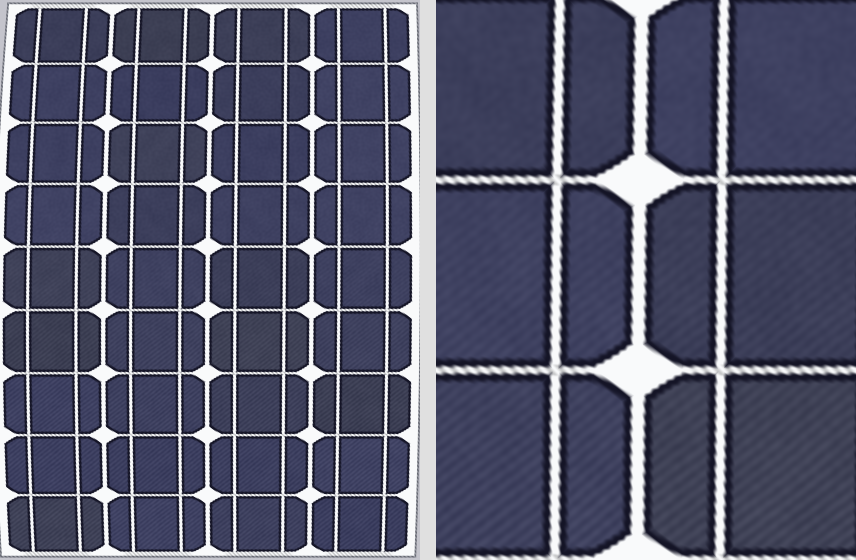
Left, the full canvas; right, a detail of the centre.
Reproduce this pattern procedurally as a Shadertoy shader.

```glsl
// Photovoltaic panel: 4 x 9 dark blue cells with clipped corners and twin busbars.
// A gentle barrel warp maps the canvas to cell coordinates; signed distances in
// units of canvas width then give the gaps, busbars, dark rims and outer frame.

#define GRID vec2(4.0, 9.0)
#define GAP vec2(0.0052, 0.0027)  // half widths of the gaps between cells
#define BUS_OFFSET 0.236          // busbar position, in cell widths from centre
#define BUS_HALF 0.0037
#define CORNER_RADIUS 1.2         // clipping circle, in half cells
#define RIM_WIDTH 0.0082
#define SOFTNESS 0.0019
#define ROPE_PERIOD 0.0095        // ripple along the bright lines
#define BLUE vec3(0.24, 0.25, 0.38)
#define SLATE vec3(0.24, 0.25, 0.33)
#define RIM vec3(0.08, 0.08, 0.15)
#define WHITE vec3(0.975, 0.98, 0.985)

const float TAU = 6.2831853;

float hash(vec2 p) {
    p = fract(p * vec2(0.1031, 0.1137));
    p += dot(p, p.yx + 33.33);
    return fract((p.x + p.y) * p.x * 17.0);
}

vec2 gradient(vec2 cell) {
    float angle = TAU * hash(cell);
    return vec2(cos(angle), sin(angle));
}

float gradientNoise(vec2 p) {
    vec2 i = floor(p), f = fract(p);
    vec2 u = f * f * f * (f * (f * 6.0 - 15.0) + 10.0);
    vec2 e = vec2(1.0, 0.0);
    float a = dot(gradient(i), f);
    float b = dot(gradient(i + e), f - e);
    float c = dot(gradient(i + e.yx), f - e.yx);
    float d = dot(gradient(i + 1.0), f - 1.0);
    return mix(mix(a, b, u.x), mix(c, d, u.x), u.y);
}

// Positive inside a cell: a rectangle cut by an ellipse at its corners
float cellDistance(vec2 p, vec2 halfSize) {
    vec2 side = halfSize - GAP - abs(p);
    vec2 n = p / halfSize;
    float len = max(length(n), 1e-3);
    float arc = (CORNER_RADIUS - len) * len / max(length(n / halfSize), 1e-3);
    return min(min(side.x, side.y), arc);
}

vec3 cellColour(vec2 id, vec2 pos, float down) {
    vec2 offset = (id - vec2(2.0, 5.0)) * vec2(1.1, 0.8);
    float grey = smoothstep(0.55, 1.0, hash(id + 7.0));
    grey = max(grey, exp(-dot(offset, offset)));
    vec3 colour = mix(BLUE, SLATE, grey);
    colour += 0.025 * (hash(id + 31.0) - 0.5);
    // Mottling and fine slanted streaks, stronger towards the bottom
    colour += 0.018 * gradientNoise(pos * 24.0) + 0.02 * gradientNoise(pos * 130.0);
    float streak = sin(TAU * dot(pos, vec2(75.0, -95.0)) + 3.0 * gradientNoise(pos * 9.0));
    return colour + 0.022 * streak * smoothstep(-0.4, 0.5, down);
}

void mainImage(out vec4 fragColor, in vec2 fragCoord) {
    vec2 pos = fragCoord / iResolution.x;
    float down = 1.027 * (1.0 - 2.0 * fragCoord.y / iResolution.y);
    float soft = max(SOFTNESS, 0.7 / iResolution.x);

    // Bowed sides and rows that widen towards the middle
    float left = 0.0017 + 0.0234 * (down - 0.18) * (down - 0.18);
    float right = 0.9861 - 0.0104 * (down + 0.1) * (down + 0.1);
    float across = 2.0 * (pos.x - left) / (right - left) - 1.0;
    vec2 grid = 0.5 * GRID * (vec2(across, down) + 1.0);
    grid.x -= 0.02 * across * (1.0 - across * across);
    grid.y -= (1.0 - down * down) * (0.2046 * down - 0.0265);

    vec2 id = clamp(floor(grid), vec2(0.0), GRID - 1.0);
    vec2 pitch = vec2((right - left) / GRID.x, 0.1443);
    vec2 p = (grid - id - 0.5) * pitch;

    // Cells, split by busbars, with a slight ripple on every edge
    float rope = sin(TAU * (pos.x + pos.y) / ROPE_PERIOD);
    float d = cellDistance(p, 0.5 * pitch);
    d = min(d, abs(abs(p.x) - BUS_OFFSET * pitch.x) - BUS_HALF);
    d += 0.0005 * rope;

    // White backing, greyed in the narrow gaps between rows
    float rowGap = 1.0 - smoothstep(GAP.y, 2.0 * GAP.y, 0.5 * pitch.y - abs(p.y));
    float flatEdge = 1.0 - smoothstep(0.28, 0.36, abs(p.x) / pitch.x);
    vec3 colour = WHITE * (1.0 - rowGap * flatEdge * (0.1 + 0.1 * rope));

    // Outer frame
    float frame = min(min(pos.x - left, right - pos.x) + 0.0156,
                      (1.0 - abs(down)) * 0.649 + 0.0095);
    colour = mix(vec3(0.77, 0.77, 0.80), colour, smoothstep(-soft, soft, frame));
    float frameLine = 1.0 - smoothstep(0.0008, 0.0008 + 1.5 * soft, abs(frame));
    colour = mix(colour, vec3(0.40, 0.41, 0.45), frameLine * (0.8 + 0.2 * rope));

    // Cell faces with dark rims
    vec3 face = cellColour(id, pos, down);
    face = mix(RIM, face, smoothstep(0.35 * RIM_WIDTH, RIM_WIDTH, d));
    colour = mix(colour, face, smoothstep(-soft, soft, d));

    fragColor = vec4(clamp(colour, 0.0, 1.0), 1.0);
}
```
